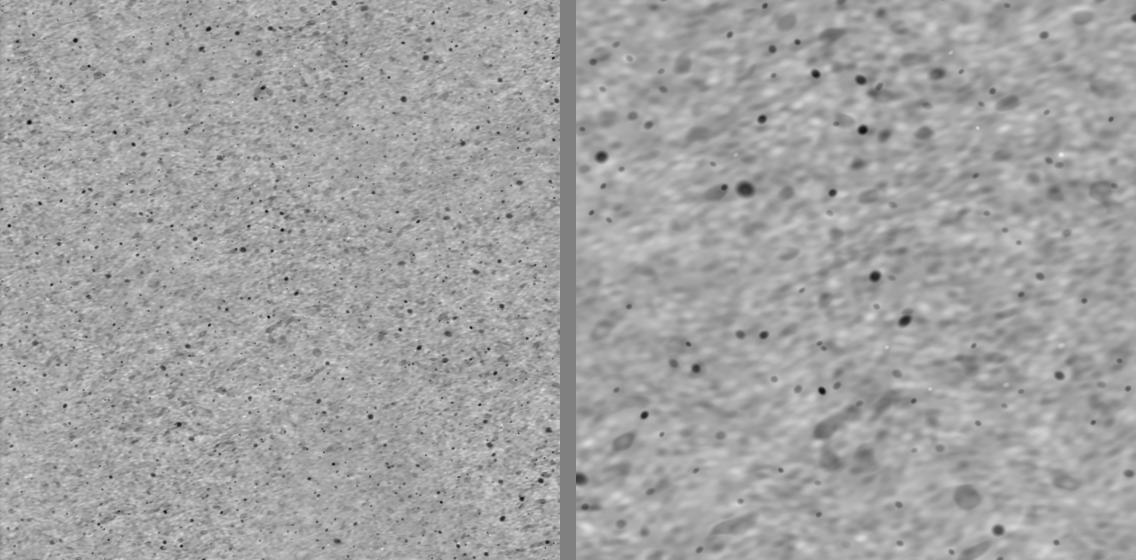
Left: the whole. Right: its middle third, enlarged.
This texture is drawn by a WebGL 2 fragment shader. Its source:

```glsl
#version 300 es
precision highp float;

uniform vec2 u_resolution;
out vec4 fragColor;

#define BASE_GRAY 0.652
#define FINE_CELLS vec2(165.0, 270.0)
#define MEDIUM_CELLS vec2(58.0, 105.0)
#define BROAD_CELLS vec2(6.0, 11.0)
#define SMUDGE_CELLS vec2(85.0, 120.0)
#define FINE_CONTRAST 0.085
#define MEDIUM_CONTRAST 0.052
#define BROAD_CONTRAST 0.018
#define SMUDGE_DEPTH 0.14
#define PIT_DEPTH 0.52
#define PINHOLE_DEPTH 0.3
#define GRAIN_SLANT 0.14

vec3 hash3(vec2 cell) {
    vec3 h = fract(cell.xyx * vec3(0.1031, 0.1030, 0.0973));
    h += dot(h, h.yxz + 33.33);
    return fract((h.xxy + h.yzz) * h.zyx);
}

// Cellular noise: soft light and dark blobs, one jittered in each cell
float blobs(vec2 p) {
    vec2 cell = floor(p);
    float sum = 0.0;
    for (int y = -1; y <= 1; y++) {
        for (int x = -1; x <= 1; x++) {
            vec2 id = cell + vec2(x, y);
            vec3 h = hash3(id);
            vec2 offset = p - id - h.xy;
            float falloff = max(0.0, 1.0 - dot(offset, offset));
            sum += (2.0 * h.z - 1.0) * falloff * falloff;
        }
    }
    return sum;
}

// Scattered soft spots; a share of the cells holds one, with varied size and strength
float spots(vec2 uv, float cells, float share, float minRadius, float maxRadius) {
    vec2 cell = floor(uv * cells);
    float pixel = 0.6 / u_resolution.y;
    float cover = 0.0;
    for (int y = -1; y <= 1; y++) {
        for (int x = -1; x <= 1; x++) {
            vec2 id = cell + vec2(x, y);
            vec3 place = hash3(id + 17.0);
            vec3 look = hash3(id + 211.0);
            if (place.z > share) continue;
            vec2 offset = uv - (id + place.xy) / cells;
            offset.y -= (look.z - 0.4) * 0.6 * offset.x;
            offset.x *= mix(0.7, 1.0, look.y);
            float radius = mix(minRadius, maxRadius, look.x * look.x);
            float spot = 1.0 - smoothstep(0.35 * radius, 1.3 * radius + pixel, length(offset));
            cover = max(cover, spot * mix(0.45, 1.0, look.y));
        }
    }
    return cover;
}

void main() {
    vec2 uv = gl_FragCoord.xy / u_resolution.y;

    // Slightly slanted, wavy coordinates for the drawn-out grain
    vec2 grainUv = uv;
    grainUv.y -= GRAIN_SLANT * uv.x;
    grainUv.y += 0.0025 * sin(uv.x * 41.0 + 3.0 * sin(uv.y * 17.0));

    // Layered grain, rougher in some regions
    float region = blobs(uv * 5.0 + 40.0);
    float roughness = 1.0 + 0.3 * region;
    float gray = BASE_GRAY;
    gray += FINE_CONTRAST * roughness * blobs(grainUv * FINE_CELLS);
    gray += MEDIUM_CONTRAST * blobs(grainUv * MEDIUM_CELLS + 71.0);
    gray += BROAD_CONTRAST * blobs(grainUv * BROAD_CELLS + 133.0);

    // Faint dark smudges
    float smudge = smoothstep(0.35, 1.1, blobs(grainUv * SMUDGE_CELLS + 307.0));
    gray -= SMUDGE_DEPTH * roughness * smudge;

    // Rare bright specks, pinholes and larger pits
    gray += 0.2 * spots(uv + 5.0, 45.0, 0.04, 0.0010, 0.0018);
    float pinholes = PINHOLE_DEPTH * spots(uv + 2.0, 52.0, 0.3, 0.0014, 0.0028);
    float pits = PIT_DEPTH * spots(uv, 26.0, 0.24, 0.0022, 0.0052);
    gray -= max(pinholes, pits);

    fragColor = vec4(vec3(clamp(gray, 0.08, 0.9)), 1.0);
}
```
